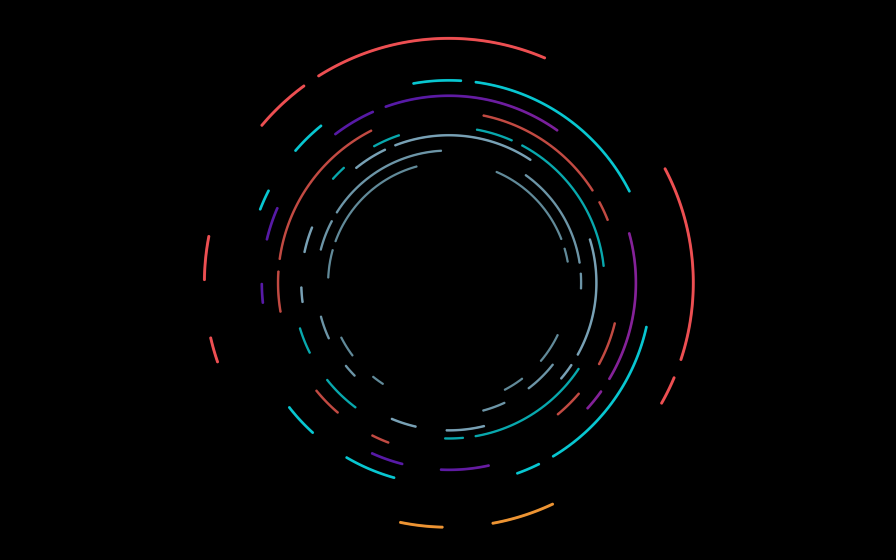
Write a WebGL 2 fragment shader that draws this background.

```glsl
#version 300 es
precision highp float;

uniform vec2 u_resolution;
out vec4 outColor;

const int RINGS = 8;
const int DASHES = 8;

// Ring radius, start angle in degrees and line width, in canvas heights
const vec3 RING[RINGS] = vec3[](
    vec3(0.4365, 122.5, 0.0050), vec3(0.3615, 82.2, 0.0046),
    vec3(0.3340, 109.9, 0.0046), vec3(0.3050, 173.0, 0.0042),
    vec3(0.2780, 61.4, 0.0040), vec3(0.2635, 111.5, 0.0042),
    vec3(0.2362, 148.8, 0.0040), vec3(0.2155, 161.1, 0.0038));

// Clockwise start and end of each dash, shared by all rings
const vec2 DASH[DASHES] = vec2[](
    vec2(0.0, 56.4), vec2(95.0, 141.5), vec2(145.4, 152.6), vec2(187.0, 202.2),
    vec2(213.4, 223.8), vec2(282.7, 289.2), vec2(302.4, 313.3), vec2(342.1, 356.4));

const vec3 RED = vec3(0.93, 0.31, 0.32);
const vec3 ORANGE = vec3(0.93, 0.58, 0.20);
const vec3 CYAN = vec3(0.03, 0.78, 0.82);
const vec3 VIOLET = vec3(0.34, 0.10, 0.65);
const vec3 PLUM = vec3(0.52, 0.13, 0.60);
const vec3 BRICK = vec3(0.76, 0.29, 0.26);
const vec3 TEAL = vec3(0.03, 0.66, 0.68);
const vec3 STEEL = vec3(0.47, 0.63, 0.71);
const vec3 SLATE = vec3(0.38, 0.54, 0.60);

vec3 ringColor(int ring, vec2 p) {
    if (ring == 0) return mix(ORANGE, RED, smoothstep(-0.36, -0.32, p.y));
    if (ring == 1) return CYAN;
    if (ring == 2) return mix(VIOLET, PLUM, smoothstep(-0.1, 0.3, p.x));
    if (ring == 3) return BRICK;
    if (ring == 4) return TEAL;
    return mix(STEEL, SLATE, float(ring - 5) * 0.5);
}

// Distance to a round-capped arc; angles are in degrees
float arcDistance(float fromCenter, float angle, float radius, vec2 span, float width) {
    float middle = 0.5 * (span.x + span.y);
    float turn = abs(mod(angle - middle + 180.0, 360.0) - 180.0);
    float halfLength = radians(0.5 * (span.y - span.x)) * radius - 0.5 * width;
    float along = max(radians(turn) * radius - halfLength, 0.0);
    return length(vec2(fromCenter - radius, along)) - 0.5 * width;
}

// Nearest dash of one ring
float ringDistance(float fromCenter, float angle, vec3 ring) {
    float nearest = 1.0;
    for (int i = 0; i < DASHES; i++) {
        float d = arcDistance(fromCenter, ring.y - angle, ring.x, DASH[i], ring.z);
        nearest = min(nearest, d);
    }
    return nearest;
}

void main() {
    float pixel = 1.0 / u_resolution.y;
    vec2 p = (gl_FragCoord.xy - 0.5 * u_resolution) * pixel;

    // Dash angles pivot slightly above the center of the rings
    float fromCenter = length(p - vec2(0.0015, -0.005));
    vec2 fromPivot = p - vec2(-0.001, -0.001);
    float angle = degrees(atan(fromPivot.y, fromPivot.x));

    vec3 color = vec3(0.0);
    for (int i = 0; i < RINGS; i++) {
        float d = ringDistance(fromCenter, angle, RING[i]);
        float coverage = 1.0 - smoothstep(-0.6 * pixel, 0.7 * pixel, d);
        color = mix(color, ringColor(i, p), coverage);
    }
    outColor = vec4(color, 1.0);
}
```
